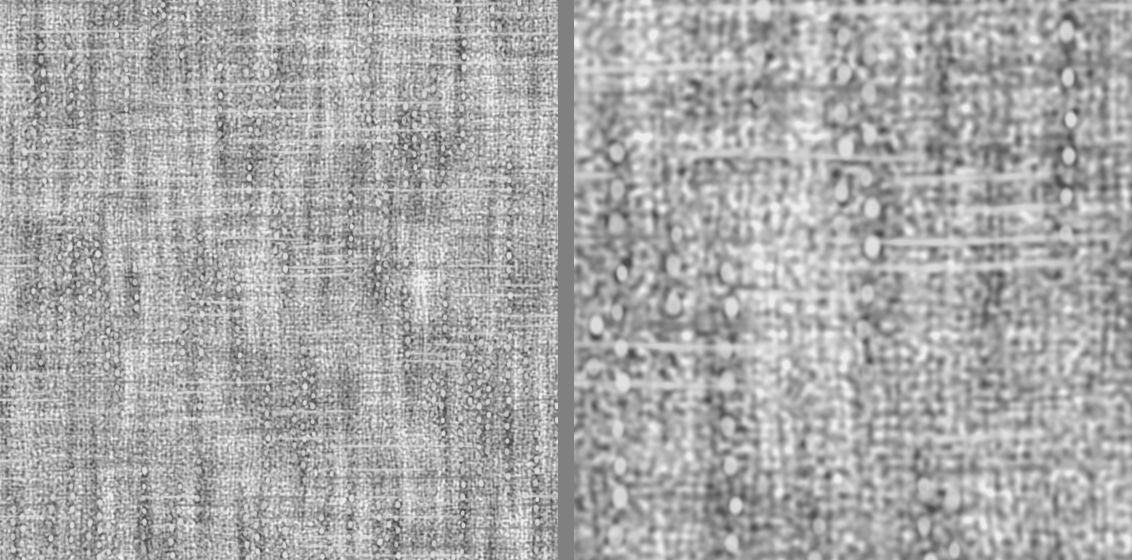
Left, the full canvas; right, a detail of the centre.
A Shadertoy shader for this texture:

```glsl
// Grey linen-like cloth: a fine plain weave broken up by fibre grain,
// with darker warp streaks, rows of pale beads where thick warp yarn
// surfaces, and a few long thin weft slubs. All built from gradient noise.

const float PI = 3.14159265;
const float BASE_GREY = 0.679;
const float BEAD_GREY = 0.89;
const float SLUB_GREY = 0.86;
const float DARK_GREY = 0.44;
const vec2 THREADS = vec2(115.0, 118.0);   // threads across the canvas
const float WEAVE_DEPTH = 0.085;
const float GRAIN_DEPTH = 0.36;
const float GRAIN_SCALE = 145.0;
const float STREAK_DEPTH = 0.27;
const float PICK_DEPTH = 0.17;
const float DYE_DEPTH = 0.14;
const float YARN_SHADE = 0.07;
const float BEAD_SHADE = 0.075;
const vec2 BEAD_GRID = vec2(60.0, 43.0);   // bead columns and rows
const vec2 BEAD_RADIUS = vec2(0.0057, 0.0080);
const float SLUB_ROWS = 58.0;
const float SLUB_WIDTH = 0.0025;

// Integer hash giving two values in 0..1
vec2 hash2(vec2 cell) {
    uvec2 q = uvec2(ivec2(cell) + 32768);
    q = q * 1664525u + 1013904223u;
    q.x += q.y * 1664525u;
    q.y += q.x * 1664525u;
    q ^= q >> 16u;
    q.x += q.y * 1664525u;
    q.y += q.x * 1664525u;
    q ^= q >> 16u;
    return vec2(q & 65535u) / 65535.0;
}

float cornerSlope(vec2 cell, vec2 offset) {
    return dot(hash2(cell) * 2.0 - 1.0, offset);
}

// Gradient noise centred on zero
float noise(vec2 p) {
    vec2 i = floor(p), f = p - i;
    vec2 w = f * f * f * (f * (f * 6.0 - 15.0) + 10.0);
    vec2 e = vec2(1.0, 0.0);
    float low = mix(cornerSlope(i, f), cornerSlope(i + e, f - e), w.x);
    float high = mix(cornerSlope(i + e.yx, f - e.yx), cornerSlope(i + 1.0, f - 1.0), w.x);
    return mix(low, high, w.y);
}

// Where thick warp yarn runs, in tall narrow patches
float thickYarn(vec2 p) {
    return noise(p * vec2(43.0, 4.0) + 11.3) + 0.4 * noise(p * vec2(6.0, 4.0) + 71.7);
}

// Over-under ribs of the plain weave, with uneven thread spacing
float weave(vec2 p) {
    vec2 drift = vec2(noise(p * vec2(60.0, 22.0) + 5.1), noise(p * vec2(22.0, 60.0) + 37.4));
    vec2 rib = cos(2.0 * PI * (p * THREADS + 0.9 * drift));
    return 0.55 * rib.x + 0.4 * rib.y;
}

// Short fibres: two layers of grain, one turned off the thread axes
float grain(vec2 p) {
    mat2 turn = mat2(0.8, 0.6, -0.6, 0.8);
    return noise(p * GRAIN_SCALE + 3.7) + 0.8 * noise(turn * p * GRAIN_SCALE * 1.22 + 91.2);
}

// Soft oval beads, staggered between columns: x is the bead, y its shaded gap
vec2 beads(vec2 p) {
    vec2 cover = vec2(0.0);
    vec2 home = floor(p * BEAD_GRID);
    for (int j = -1; j <= 1; j++) {
        for (int i = -1; i <= 1; i++) {
            vec2 cell = home + vec2(i, j);
            vec2 rnd = hash2(cell + 400.0);
            vec2 jitter = (rnd - 0.5) * vec2(0.3, 0.3);
            float stagger = 0.5 * mod(cell.x, 2.0) - 0.25;
            vec2 centre = (cell + 0.5 + jitter + vec2(0.0, stagger)) / BEAD_GRID;
            float size = mix(0.75, 1.1, rnd.y);
            float d = length((p - centre) / (BEAD_RADIUS * size));
            float presence = smoothstep(0.06, 0.17, thickYarn(centre));
            float bead = mix(0.65, 1.0, rnd.x) * (1.0 - smoothstep(0.45, 1.05, d));
            float gap = 1.0 - smoothstep(0.9, 1.9, d);
            cover = max(cover, presence * vec2(bead, gap));
        }
    }
    return cover;
}

// Long weft threads: x is the pale cover, y the dark cover
vec2 weftSlubs(vec2 p) {
    float y = p.y * SLUB_ROWS + 0.25 * noise(p * vec2(9.0, 3.0) + 23.0);
    float row = floor(y);
    vec2 rnd = hash2(vec2(row, 811.0));
    float d = abs(y - row - mix(0.3, 0.7, rnd.x)) / SLUB_ROWS;
    float line = exp(-d * d / (SLUB_WIDTH * SLUB_WIDTH));
    float run = noise(vec2(p.x * 4.5 + rnd.y * 50.0, row * 1.37 + 0.4));
    float broken = 0.8 + 1.2 * noise(p * vec2(65.0, 12.0) + 8.0);
    vec2 reach = smoothstep(vec2(0.12, 0.14), vec2(0.22, 0.26), vec2(run, -run));
    return clamp(line * reach * broken * vec2(1.0, 0.75), 0.0, 1.0);
}

void mainImage(out vec4 fragColor, in vec2 fragCoord) {
    vec2 p = fragCoord / iResolution.y;
    // Threads wander slightly off the straight
    p += 0.008 * vec2(noise(p * vec2(5.0, 6.0)), noise(p * vec2(4.0, 7.0) + 50.0));

    // Clear weave in the plain areas, blurred where yarn is thick
    float yarn = thickYarn(p);
    float plain = 1.0 - smoothstep(-0.1, 0.2, yarn);
    float grey = BASE_GREY - YARN_SHADE * smoothstep(0.0, 0.2, yarn);
    grey += WEAVE_DEPTH * mix(0.5, 1.1, plain) * weave(p);
    grey += GRAIN_DEPTH * mix(1.08, 0.92, plain) * grain(p);

    // Uneven dye along warp and weft
    grey += STREAK_DEPTH * noise(p * vec2(52.0, 5.0) + 17.0);
    grey += PICK_DEPTH * noise(p * vec2(6.0, 62.0) + 29.0);
    grey += DYE_DEPTH * noise(p * vec2(12.0, 7.0) + 63.0);

    // Raised yarns on top
    vec2 slub = weftSlubs(p);
    vec2 bead = beads(p);
    grey -= BEAD_SHADE * bead.y;
    grey = mix(grey, DARK_GREY, 0.75 * slub.y);
    grey = mix(grey, SLUB_GREY, 0.85 * slub.x);
    grey = mix(grey, BEAD_GREY, 0.95 * bead.x);

    fragColor = vec4(vec3(clamp(grey, 0.3, 0.93)), 1.0);
}
```
